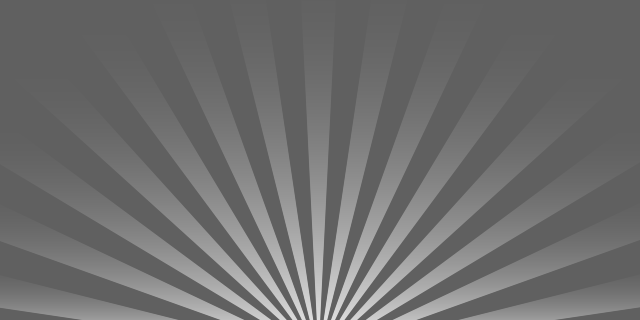
Write a WebGL 2 fragment shader that draws this background.

```glsl
#version 300 es
precision highp float;

uniform vec2 u_resolution;
out vec4 fragColor;

const float PI = 3.14159265;
const float RAY_COUNT = 32.0;
const vec3 BASE_GRAY = vec3(0.377);
const vec3 RAY_WHITE = vec3(1.0);

// Index of the ray nearest to an angle measured from straight up
float rayIndex(float angle, float period) {
    return floor(angle / period + 0.5);
}

// Coverage of a wedge, with its edges smoothed over one pixel
float wedgeMask(float angleOffset, float halfAngle, float radius, float pixel) {
    float edgeDistance = radius * sin(abs(angleOffset) - halfAngle);
    return 1.0 - smoothstep(-0.6 * pixel, 0.6 * pixel, edgeDistance);
}

// Vertical fade from the top of a wedge down to the apex
float wedgeFade(float height, float innerAngle, float rayLength) {
    float top = max(rayLength * cos(innerAngle), 0.001);
    float t = clamp(1.0 - height / top, 0.0, 1.0);
    return t * t;
}

// Fan of rays around the apex, mirrored left to right
float sunburst(vec2 p, float rayLength, float pixel) {
    float period = 2.0 * PI / RAY_COUNT;
    float halfAngle = 0.25 * period;
    float angle = abs(atan(p.x, p.y));
    float center = rayIndex(angle, period) * period;
    float mask = wedgeMask(angle - center, halfAngle, length(p), pixel);
    return mask * wedgeFade(p.y, abs(center - halfAngle), rayLength);
}

void main() {
    // Coordinates in canvas heights, apex just below the lower edge
    vec2 uv = gl_FragCoord.xy / u_resolution.y;
    float aspect = u_resolution.x / u_resolution.y;
    vec2 apex = vec2(0.4976 * aspect, -0.1094);

    float glow = sunburst(uv - apex, 1.224, 1.0 / u_resolution.y);
    vec3 color = mix(BASE_GRAY, RAY_WHITE, 0.96 * glow);
    fragColor = vec4(color, 1.0);
}
```
